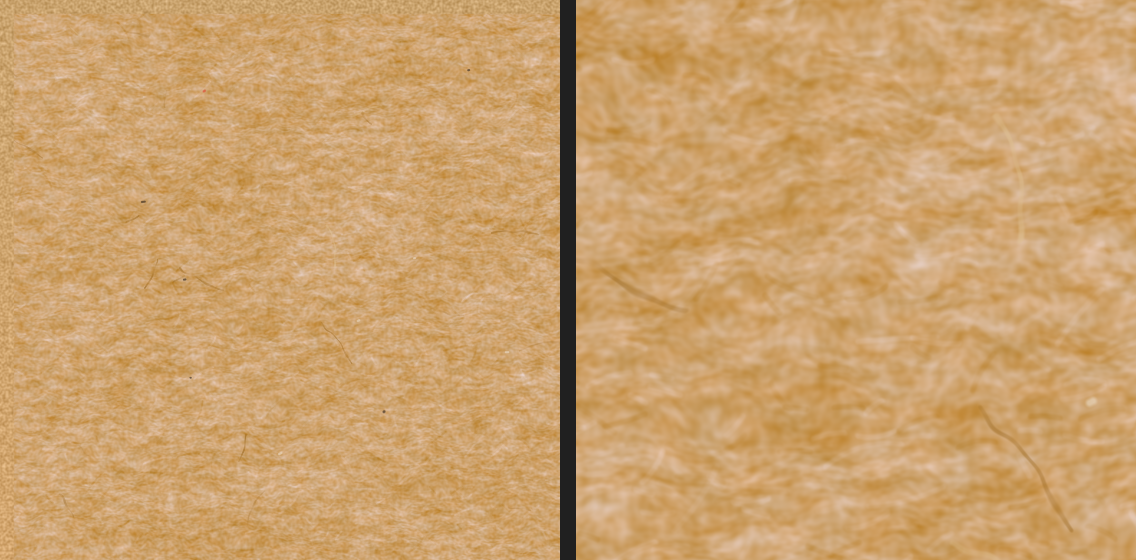
Left: the whole. Right: its middle third, enlarged.
This texture is drawn by a Shadertoy shader. Its source:

```glsl
vec2 hash2(vec2 p) {
    vec3 q = fract(p.xyx * vec3(0.1031, 0.1030, 0.0973));
    q += dot(q, q.yzx + 33.33);
    return fract((q.xx + q.yz) * q.zy);
}

float gradientDot(vec2 cell, vec2 offset) {
    float angle = 6.2832 * hash2(cell + 200.0).x;
    return dot(vec2(cos(angle), sin(angle)), offset);
}

float gradientNoise(vec2 p) {
    vec2 i = floor(p), f = fract(p);
    vec2 u = f * f * f * (f * (f * 6.0 - 15.0) + 10.0);
    vec2 e = vec2(1.0, 0.0);
    return mix(mix(gradientDot(i, f), gradientDot(i + e, f - e), u.x),
               mix(gradientDot(i + e.yx, f - e.yx), gradientDot(i + 1.0, f - 1.0), u.x), u.y);
}

// Coverage of one bent strand centred on the origin
float strand(vec2 p, float angle, float halfLength, float bend, float width) {
    float c = cos(angle), s = sin(angle);
    vec2 q = vec2(c * p.x + s * p.y, c * p.y - s * p.x);
    q.y -= bend * q.x * q.x;
    float d = length(vec2(max(abs(q.x) - halfLength, 0.0), q.y));
    return 1.0 - smoothstep(0.2 * width, width, d);
}

// Scattered short fibres, mostly lying flat; positive is pale, negative dark
float shortFibres(vec2 p, float cells, float seed) {
    vec2 base = floor(p * cells);
    float sum = 0.0;
    for (int k = 0; k < 9; k++) {
        vec2 cell = base + vec2(k % 3 - 1, k / 3 - 1);
        vec2 place = hash2(cell + seed);
        vec2 shape = hash2(cell + seed + 57.0);
        vec2 kind = hash2(cell + seed + 113.0);
        float angle = 8.0 * pow(abs(shape.x - 0.5), 3.0) * sign(shape.x - 0.5) + 0.7 * (shape.y - 0.5);
        float cover = strand(p - (cell + place) / cells, angle,
                             (0.2 + 0.4 * shape.y) / cells, 0.8 * (kind.y - 0.5) * cells, 0.0027);
        sum += cover * (kind.x - 0.5) * 2.0;
    }
    return sum;
}

// Paper pulp: stretched noise octaves with a gentle waviness
float pulp(vec2 p) {
    p.y += 0.014 * gradientNoise(p * 9.0) + 0.007 * gradientNoise(p * 31.0 + 7.0);
    float tone = 1.3 * gradientNoise(p * vec2(4.0, 11.0));
    tone += 2.3 * gradientNoise(p * vec2(16.0, 42.0) + 11.0);
    tone += 2.6 * gradientNoise(p * vec2(38.0, 88.0) + 23.0);
    tone += 2.3 * gradientNoise(p * vec2(90.0, 165.0) + 37.0);
    tone += 2.0 * gradientNoise(p * vec2(170.0, 230.0) + 61.0);
    return tone;
}

void mainImage(out vec4 fragColor, in vec2 fragCoord) {
    vec2 uv = fragCoord / iResolution.xy;
    float pixel = 1.0 / iResolution.y;

    // Sheet colour from pulp tone, short fibres and a slight hue drift
    float tone = pulp(uv) + 1.2 * shortFibres(uv, 24.0, 5.0) + 1.2 * shortFibres(uv, 44.0, 71.0);
    float hue = gradientNoise(uv * vec2(40.0, 75.0) + 90.0);
    vec3 sheet = vec3(0.811, 0.642, 0.434) + tone * vec3(0.020, 0.033, 0.064);
    sheet += hue * vec3(-0.022, 0.010, 0.040);

    // A few long thin fibres running in any direction
    for (int i = 0; i < 22; i++) {
        vec2 id = vec2(float(i), 3.0);
        vec2 place = hash2(id), shape = hash2(id + 41.0), kind = hash2(id + 83.0);
        vec2 offset = uv - place + 0.006 * gradientNoise(uv * 40.0 + float(i));
        float cover = strand(offset, 3.1416 * shape.x, 0.012 + 0.035 * shape.y,
                             14.0 * (kind.x - 0.5), 0.0024);
        cover *= 0.6 + 0.8 * gradientNoise(uv * 60.0 + 15.0);
        vec3 fibreColor = kind.y < 0.75 ? vec3(0.62, 0.42, 0.13) : vec3(0.87, 0.75, 0.57);
        sheet = mix(sheet, fibreColor, cover * (0.3 + 0.5 * kind.x));
    }

    // Tiny dark flecks, some pale ones and a single red one
    for (int i = 0; i < 10; i++) {
        vec2 id = vec2(float(i), 19.0);
        vec2 size = hash2(id + 29.0);
        vec2 offset = uv - (0.06 + 0.9 * hash2(id));
        float cover = strand(offset, size.x - 0.2, 0.0025 * size.y, 0.0, 0.0025 + 0.0015 * size.x);
        vec3 fleck = i == 0 ? vec3(0.86, 0.33, 0.22)
                   : i < 6 ? vec3(0.30, 0.23, 0.16) : vec3(0.90, 0.82, 0.72);
        sheet = mix(sheet, fleck, 0.75 * cover);
    }

    // Backing strip with fine even grain along the top and left
    float grain = 2.6 * gradientNoise(uv * 200.0 + 5.0) + 1.6 * gradientNoise(uv * vec2(75.0, 110.0));
    vec3 backing = mix(vec3(0.83, 0.65, 0.43), vec3(0.79, 0.64, 0.43), uv.y);
    backing += grain * vec3(0.045, 0.050, 0.058);
    float inside = smoothstep(-pixel, pixel, min(uv.x - 0.025, 0.975 - uv.y));

    fragColor = vec4(clamp(mix(backing, sheet, inside), 0.0, 1.0), 1.0);
}
```
